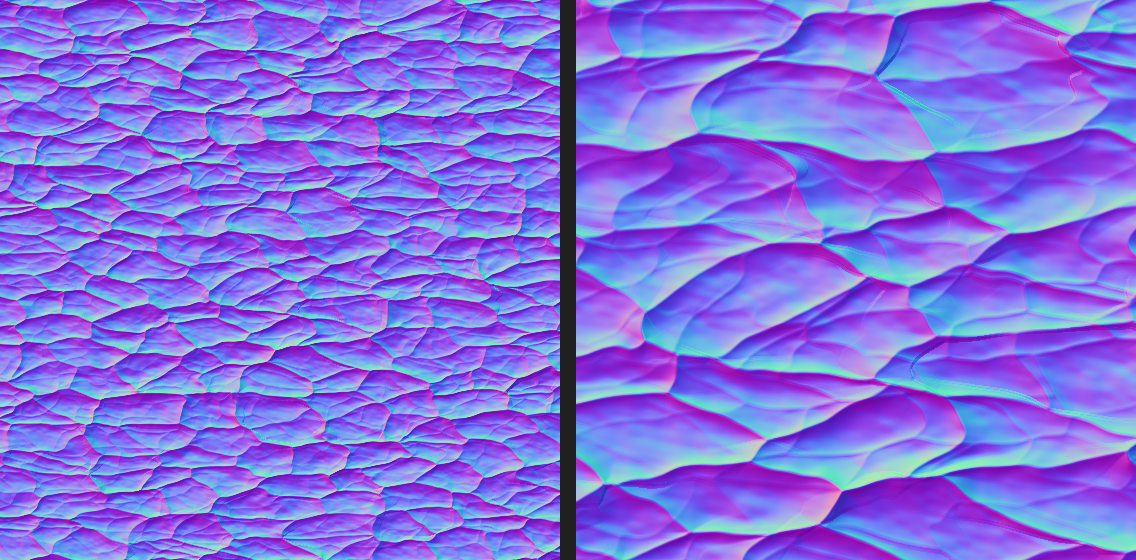
Left: the whole. Right: its middle third, enlarged.
A WebGL 2 fragment shader for this texture map:

```glsl
#version 300 es
precision highp float;
// Tangent-space normal map of wrinkled, overlapping scaly hide with wide flat cells.

#define CELLS vec2(10.0, 24.0)   // scales across and up the canvas
#define FINE_SCALE 1.65          // density of the secondary creases
#define JITTER 0.85              // irregularity of the scale centres
#define DOME 0.021               // roundness of each scale
#define CREASE_DEPTH 0.0040      // depth of the grooves between scales
#define CREASE_WIDTH 0.085       // groove width in cell units
#define WRINKLE 0.0042           // height of the surface wrinkles
#define SAMPLE_STEP 0.0013       // spacing of the slope samples
#define SLOPE_BIAS vec2(0.05, -0.09)
#define BLUE_LEVEL 0.965

uniform vec2 u_resolution;
out vec4 fragColor;

vec2 hash2(vec2 p) {
  uvec2 q = uvec2(ivec2(p) + 4096);
  uint n = q.x * 1597334677u ^ q.y * 3812015801u;
  n = (n ^ (n >> 15)) * 2246822519u;
  n ^= n >> 13;
  uint m = n * 3266489917u;
  m ^= m >> 16;
  return vec2(n & 65535u, m & 65535u) / 65535.0;
}

// Two independent smooth value noises, each in 0..1
vec2 noise2(vec2 p) {
  vec2 i = floor(p), f = p - i;
  f = f * f * f * (f * (f * 6.0 - 15.0) + 10.0);
  vec2 low = mix(hash2(i), hash2(i + vec2(1, 0)), f.x);
  vec2 high = mix(hash2(i + vec2(0, 1)), hash2(i + vec2(1, 1)), f.x);
  return mix(low, high, f.y);
}

// Staggered cells: x = squared distance to the centre, y = distance to the border
vec2 scales(vec2 p) {
  vec2 base = floor(p);
  vec2 nearest = vec2(0), second = vec2(0);
  float d1 = 1e3, d2 = 1e3;
  for (int y = -1; y <= 1; y++) {
    for (int x = -2; x <= 1; x++) {
      vec2 cell = base + vec2(x, y);
      vec2 centre = cell + 0.5 + JITTER * (hash2(cell) - 0.5);
      centre.x += 0.5 * mod(cell.y, 2.0);
      vec2 offset = centre - p;
      float d = dot(offset, offset);
      if (d < d1) {
        d2 = d1; second = nearest;
        d1 = d; nearest = offset;
      } else if (d < d2) {
        d2 = d; second = offset;
      }
    }
  }
  float border = (d2 - d1) / (2.0 * max(length(second - nearest), 0.05));
  return vec2(d1, border);
}

float wrinkles(vec2 uv) {
  vec2 p = uv * vec2(26.0, 46.0) + vec2(0.0, 9.0 * uv.x);
  float sum = 0.0, amp = 1.0;
  for (int i = 0; i < 3; i++) {
    sum += amp * noise2(p).x;
    p = p * 2.03 + 17.0;
    amp *= 0.46;
  }
  return sum;
}

float height(vec2 uv) {
  // Bend the cell borders
  vec2 p = uv * CELLS;
  p += 0.55 * (noise2(p * 0.9 + 31.0) - 0.5);
  p += 0.14 * (noise2(p * vec2(4.5, 2.5) + 7.0) - 0.5);

  vec2 large = scales(p);
  vec2 small = scales(p * FINE_SCALE + 53.0);
  vec2 strength = noise2(p * 0.8 + 90.0);

  // Rounded scales, main grooves, faint secondary creases
  float h = -DOME * large.x;
  h -= CREASE_DEPTH * (0.55 + 0.9 * strength.x) * exp(-large.y / CREASE_WIDTH);
  h -= 0.2 * DOME * small.x;
  h -= 0.42 * CREASE_DEPTH * strength.y * exp(-small.y / CREASE_WIDTH);
  return h + WRINKLE * wrinkles(uv);
}

void main() {
  vec2 uv = gl_FragCoord.xy / min(u_resolution.x, u_resolution.y);
  vec2 e = vec2(SAMPLE_STEP, 0.0);

  // Right sides face red, lower sides face green
  vec2 slope = vec2(height(uv - e.xy) - height(uv + e.xy),
                    height(uv + e.yx) - height(uv - e.yx)) / (2.0 * SAMPLE_STEP);
  slope += SLOPE_BIAS;
  slope.y *= mix(1.3, 0.95, smoothstep(-0.3, 0.2, slope.y));

  vec3 normal = normalize(vec3(slope, 1.0));
  vec3 color = 0.5 + 0.5 * normal;
  color.b *= BLUE_LEVEL;
  fragColor = vec4(color, 1.0);
}
```
